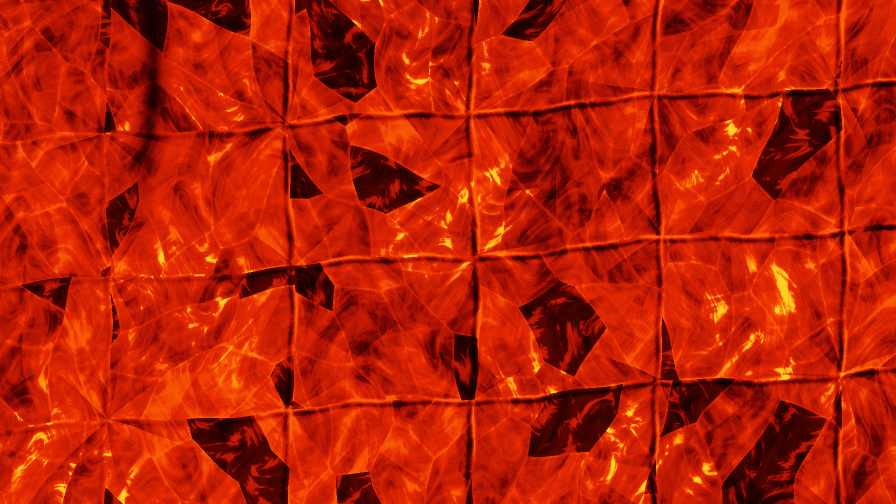
Reproduce this texture procedurally as a Shadertoy shader.

```glsl
// Crumpled red metal foil with a grid of folds, sharp facets and fiery glints.

const float TAU = 6.28318;
const vec2  PANEL = vec2(0.365, 0.285);   // spacing of the folds
const vec2  FOLD_ORIGIN = vec2(0.215, 0.21);
const float FOLD_TILT = 0.07;
const float FOLD_WIDTH = 0.0035;
const float FAN_SECTORS = 15.0;           // pleats around each fold crossing
const float FACET_SCALE = 6.5;
const float SHARD_SCALE = 15.0;
const float CRINKLE_SCALE = 24.0;
const float SHADOW_SHARE = 0.17;          // share of facets facing the dark
const float CONTRAST = 2.25;
const float EXPOSURE = 0.22;

// Colour ramp from shadow to glint, with the tone of each stop
const vec3 FOIL[7] = vec3[7](
    vec3(0.07, 0.0, 0.0), vec3(0.20, 0.01, 0.0), vec3(0.46, 0.02, 0.01),
    vec3(0.68, 0.07, 0.01), vec3(0.90, 0.16, 0.01), vec3(0.99, 0.39, 0.02),
    vec3(0.99, 0.82, 0.12));
const float STOP[7] = float[7](0.0, 0.04, 0.14, 0.31, 0.84, 1.0, 1.2);

vec2 hash2(vec2 p) {
    vec3 q = fract(p.xyx * vec3(0.1031, 0.1030, 0.0973));
    q += dot(q, q.yzx + 33.33);
    return fract((q.xx + q.yz) * q.zy);
}

mat2 rotation(float angle) {
    float c = cos(angle), s = sin(angle);
    return mat2(c, s, -s, c);
}

// Cellular facets, each split by a crease: x tone, y edge gap, z cell value
vec3 facets(vec2 p) {
    vec2 base = floor(p), offset = vec2(0.0), id = vec2(0.0);
    float nearest = 9.0, second = 9.0;
    for (int y = -1; y <= 1; y++)
    for (int x = -1; x <= 1; x++) {
        vec2 cell = base + vec2(x, y);
        vec2 d = p - cell - hash2(cell);
        float dist = length(d);
        if (dist < nearest) {
            second = nearest;
            nearest = dist;
            offset = d;
            id = cell;
        } else second = min(second, dist);
    }
    vec2 rnd = hash2(id + 71.0);
    float across = dot(offset, vec2(cos(rnd.y * TAU), sin(rnd.y * TAU)));
    float tone = 1.6 * rnd.x - 0.8 + 0.35 * sign(across) - 0.7 * across;
    return vec3(tone, second - nearest, hash2(id + 19.0).x);
}

// Layered, warped sines folded into sharp ridges, centred on zero
float crinkle(vec2 p) {
    float sum = 0.0, amp = 0.5;
    for (int i = 0; i < 5; i++) {
        p += 0.7 * sin(p.yx * 1.1 + vec2(1.7, 4.2) * float(i));
        sum += amp * (1.27 - 2.0 * abs(sin(p.x + sin(p.y))));
        p = mat2(1.3, 1.1, -1.1, 1.3) * p;
        amp *= 0.7;
    }
    return sum;
}

vec3 foilColour(float tone) {
    vec3 colour = FOIL[0];
    for (int i = 1; i < 7; i++)
        colour = mix(colour, FOIL[i],
            clamp((tone - STOP[i - 1]) / (STOP[i] - STOP[i - 1]), 0.0, 1.0));
    return colour;
}

vec3 foil(vec2 p) {
    // Panels between folds, and the offset to the nearest crossing
    vec2 bent = p - vec2(0.0, FOLD_TILT * (p.x - 0.9));
    bent += 0.007 * sin(bent.yx * vec2(9.0, 11.0) + vec2(1.0, 3.0))
          + 0.002 * sin(bent.yx * 43.0);
    vec2 grid = (bent - FOLD_ORIGIN) / PANEL;
    vec2 panel = floor(grid), node = floor(grid + 0.5);
    vec2 fold = (grid - node) * PANEL;

    // Shards, turned differently in each panel
    vec2 rnd = hash2(panel + 40.0);
    vec2 q = rotation((rnd.x - 0.5) * 1.9) * (p + 0.006 * sin(p.yx * 31.0));
    q *= vec2(1.5, 0.75);
    vec3 large = facets(q * FACET_SCALE + panel * 17.0);
    vec3 small = facets(q * SHARD_SCALE + panel * 31.0);
    float wrinkle = crinkle(p * vec2(1.15, 0.85) * CRINKLE_SCALE + large.z * 3.0);
    float fine = crinkle(rotation(0.5) * p * CRINKLE_SCALE * 1.6 + 8.0);

    // Pleats fanning out from fold crossings
    float turn = atan(fold.y, fold.x) / TAU * FAN_SECTORS;
    turn += 0.4 * sin(turn * TAU * 3.0 / FAN_SECTORS + node.x * 5.0 + node.y);
    float sector = mod(floor(turn), FAN_SECTORS);
    float pleat = hash2(vec2(sector, node.x * 7.0 + node.y * 13.0) + 90.0).x;
    float fan = 1.0 - smoothstep(0.04, 0.19, length(fold));

    float light = 0.65 * large.x + 0.4 * small.x;
    light = mix(light, 1.8 * pleat - 0.9 + 0.6 * (fract(turn) - 0.5), 0.6 * fan);
    light += wrinkle * mix(0.35, 1.0, small.z) + 0.3 * fine;
    light += 0.5 * (1.0 - smoothstep(0.0, 0.06, large.y));
    light += 0.35 * exp(-8.0 * dot(p - vec2(0.38, 0.2), p - vec2(0.38, 0.2)));

    // Folds: a broken bright crest beside a dark groove
    float firm = mix(0.35, 1.0, smoothstep(0.4, 0.6, p.x));
    vec2 crest = exp(-pow(fold / FOLD_WIDTH, vec2(2.0)));
    vec2 groove = exp(-pow((fold + 0.009) / (FOLD_WIDTH * 1.5), vec2(2.0)));
    light += firm * max(crest.x, crest.y) * (0.9 + 0.8 * sin(p.x * 37.0 + p.y * 29.0));
    light -= firm * 1.1 * max(groove.x, groove.y);
    float tone = 1.0 / (1.0 + exp(-CONTRAST * light - EXPOSURE));

    // Facets turned to the dark, and a soft hanging shadow at the left
    float shadow = step(large.z, SHADOW_SHARE);
    tone *= mix(1.0, 0.1 + 0.5 * smoothstep(0.1, 0.8, fine), shadow);
    float gap = (p.x - 0.29 - 0.015 * sin(p.y * 9.0)) / 0.03;
    tone *= 1.0 - 0.9 * exp(-gap * gap) * smoothstep(0.45, 0.75, p.y);

    // Glints along wrinkle crests, gathered in clusters
    float cluster = sin(p.x * 8.0 + 2.0 * sin(p.y * 5.0)) * sin(p.y * 9.0 + p.x * 3.0);
    float glint = smoothstep(0.35, 0.9, wrinkle + 0.4 * fine) * smoothstep(0.0, 0.7, cluster);
    tone += 0.3 * glint * smoothstep(0.65, 0.95, tone);
    return foilColour(tone);
}

void mainImage(out vec4 fragColor, in vec2 fragCoord) {
    // Four samples smooth the facet edges
    vec3 colour = vec3(0.0);
    for (int i = 0; i < 4; i++) {
        vec2 shift = vec2(i % 2, i / 2) * 0.5 - 0.25;
        colour += foil((fragCoord + shift) / iResolution.y);
    }
    fragColor = vec4(colour / 4.0, 1.0);
}
```
